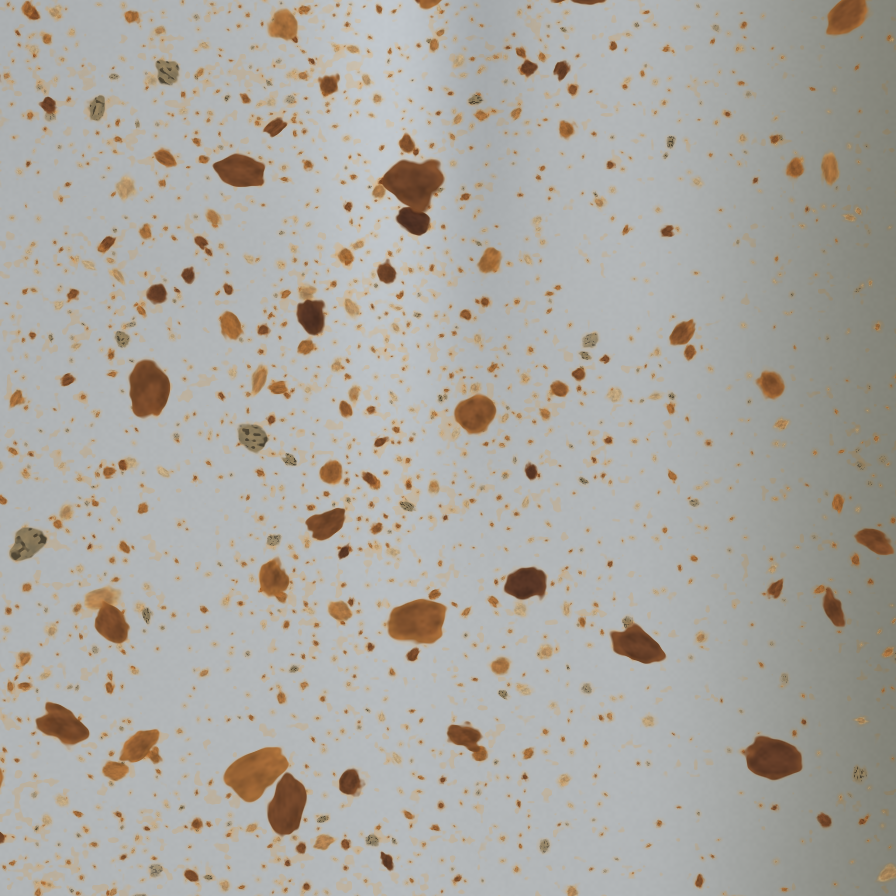
Reproduce this texture procedurally as a WebGL 2 fragment shader.

```glsl
#version 300 es
precision highp float;
// Scattered sand and mineral grains on softly lit grey glass.
// Four jittered grids, from specks to large grains, place noise-edged ellipses
// over a bright streak, a shaded right side and a thin veil of warm dust.

uniform vec2 u_resolution;
out vec4 fragColor;

const vec3 GLASS = vec3(0.700, 0.715, 0.722);
const vec3 GLASS_SHADE = vec3(0.500, 0.500, 0.455);
const vec3 DARK_BROWN = vec3(0.29, 0.17, 0.12);
const vec3 BROWN = vec3(0.45, 0.27, 0.15);
const vec3 ORANGE = vec3(0.62, 0.40, 0.20);
const vec3 OCHRE = vec3(0.73, 0.61, 0.42);
const vec3 OLIVE = vec3(0.45, 0.41, 0.32);
const vec3 WARM_TINT = vec3(1.06, 0.96, 0.83);  // light stained by thin sand
const float EDGE = 0.0019;        // softness of grain outlines
const float FRINGE_WIDTH = 0.0055;
const float FRINGE_STRENGTH = 0.75;
const float DUST_STRENGTH = 0.85;
const float ROUGHNESS = 0.80;     // irregularity of grain outlines
const float OLIVE_SHARE = 0.12;   // share of speckled mineral grains

float hash(vec2 p) {
    return fract(sin(dot(p, vec2(127.1, 311.7))) * 43758.5453);
}

float noise(vec2 p) {
    vec2 i = floor(p), f = fract(p);
    f = f * f * (3.0 - 2.0 * f);
    return mix(mix(hash(i), hash(i + vec2(1, 0)), f.x),
               mix(hash(i + vec2(0, 1)), hash(i + vec2(1, 1)), f.x), f.y);
}

vec3 grainTone(float t) {
    vec3 c = mix(DARK_BROWN, BROWN, smoothstep(0.0, 0.35, t));
    c = mix(c, ORANGE, smoothstep(0.35, 0.65, t));
    return mix(c, OCHRE, smoothstep(0.65, 1.0, t));
}

// Grains are crowded on the left and sparse on the right
float sideDensity(float x) {
    return mix(1.35, 0.42, smoothstep(0.45, 0.80, x));
}

float clumping(vec2 p) {
    return 0.35 + 1.3 * noise(p * 9.0 + 2.0);
}

// Lit glass: a vertical streak that fades downwards, shade to the right
vec3 background(vec2 uv) {
    float x = uv.x;
    vec3 c = mix(GLASS, GLASS_SHADE, smoothstep(0.68, 1.06, x));
    float streak = exp(-pow((x - 0.43) / 0.085, 2.0));
    float trough = exp(-pow((x - 0.535) / 0.05, 2.0));
    float height = smoothstep(0.1, 1.0, uv.y);
    c += vec3(0.060, 0.068, 0.080) * streak * (0.25 + 0.75 * height);
    c -= 0.060 * trough * height * height;
    c -= 0.025 * smoothstep(0.35, 0.0, x) * height;
    return c + 0.012 * (noise(uv * 260.0) - 0.5) + 0.012 * (noise(uv * 7.0) - 0.5);
}

// Pale warm flecks that gather where the grains are crowded
vec3 dust(vec3 base, vec2 uv) {
    float flecks = 0.65 * noise(uv * 95.0 + 4.0) + 0.35 * noise(uv * 210.0 + 9.0);
    float crowd = sideDensity(uv.x) * clumping(uv);
    float level = 0.79 - 0.10 * min(crowd, 1.8);
    float amount = smoothstep(level, level + 0.12, flecks);
    return mix(base, base * WARM_TINT, DUST_STRENGTH * amount);
}

// Paints one grain; q is the offset from its centre, r its radius
vec3 paintGrain(vec3 base, vec2 q, float r, vec2 id, float tone, float pixel) {
    float angle = 6.2832 * hash(id + 3.1);
    float c = cos(angle), s = sin(angle);
    q = mat2(c, -s, s, c) * q;
    q.y *= mix(1.0, 1.7, hash(id + 4.7));
    vec2 local = q / r;
    vec2 seed = id * 7.3 + 19.0;
    float bumps = 0.8 * noise(local * 1.3 + seed) + 0.2 * noise(local * 3.2 + seed);
    float d = length(q) - r * (1.0 + ROUGHNESS * (bumps - 0.5));

    // Body: mottled, darker at the heart, paler where thin
    float mottle = noise(local * 2.2 + seed) * 0.7 + noise(local * 6.0 + seed) * 0.3;
    float thin = smoothstep(-0.40, 0.0, d / r);
    vec3 body = grainTone(tone + 0.16 * thin) * (0.80 + 0.40 * mottle);
    if (hash(id + 8.3) < OLIVE_SHARE) {
        float specks = smoothstep(0.58, 0.85, noise(local * 4.0 + seed + 5.0));
        body = mix(OLIVE, OCHRE, 0.6 * mottle) * (1.0 - 0.45 * specks);
    }

    float soft = max(EDGE, pixel);
    float cover = 1.0 - smoothstep(-soft, soft, d);
    float opacity = mix(0.97, 0.62, smoothstep(0.55, 1.0, tone));
    float fringe = 1.0 - smoothstep(0.0, FRINGE_WIDTH, d);
    base = mix(base, base * WARM_TINT, FRINGE_STRENGTH * fringe);
    return mix(base, body, cover * opacity);
}

// One grid of grains: cells across, radius range, tone range, odds per cell
vec3 grainLayer(vec3 col, vec2 uv, float cells, vec2 radii, vec2 tones,
                float odds, float crowding, float pixel) {
    vec2 home = floor(uv * cells);
    for (int j = -1; j <= 1; j++) {
        for (int i = -1; i <= 1; i++) {
            vec2 cell = home + vec2(i, j);
            vec2 id = cell + cells * 1.37;
            vec2 centre = (cell + 0.1 + 0.8 * vec2(hash(id), hash(id + 51.7))) / cells;
            float crowd = sideDensity(centre.x) * clumping(centre);
            if (hash(id + 23.9) > odds * mix(1.0, crowd, crowding)) continue;
            float h = hash(id + 12.4);
            float r = mix(radii.x, radii.y, h * h);
            vec2 q = uv - centre;
            if (length(q) > 1.45 * r + FRINGE_WIDTH) continue;
            float tone = mix(tones.x, tones.y, hash(id + 31.6));
            col = paintGrain(col, q, r, id, tone, pixel);
        }
    }
    return col;
}

void main() {
    vec2 uv = gl_FragCoord.xy / u_resolution;
    float pixel = 0.7 / min(u_resolution.x, u_resolution.y);
    vec3 col = dust(background(uv), uv);
    col = grainLayer(col, uv, 84.0, vec2(0.0011, 0.0034), vec2(0.50, 1.00), 0.22, 0.9, pixel);
    col = grainLayer(col, uv, 42.0, vec2(0.0032, 0.0080), vec2(0.38, 1.00), 0.22, 1.0, pixel);
    col = grainLayer(col, uv, 20.0, vec2(0.0080, 0.0175), vec2(0.12, 0.85), 0.22, 0.8, pixel);
    col = grainLayer(col, uv, 9.0, vec2(0.0200, 0.0370), vec2(0.02, 0.55), 0.29, 0.2, pixel);
    fragColor = vec4(clamp(col, 0.0, 1.0), 1.0);
}
```
